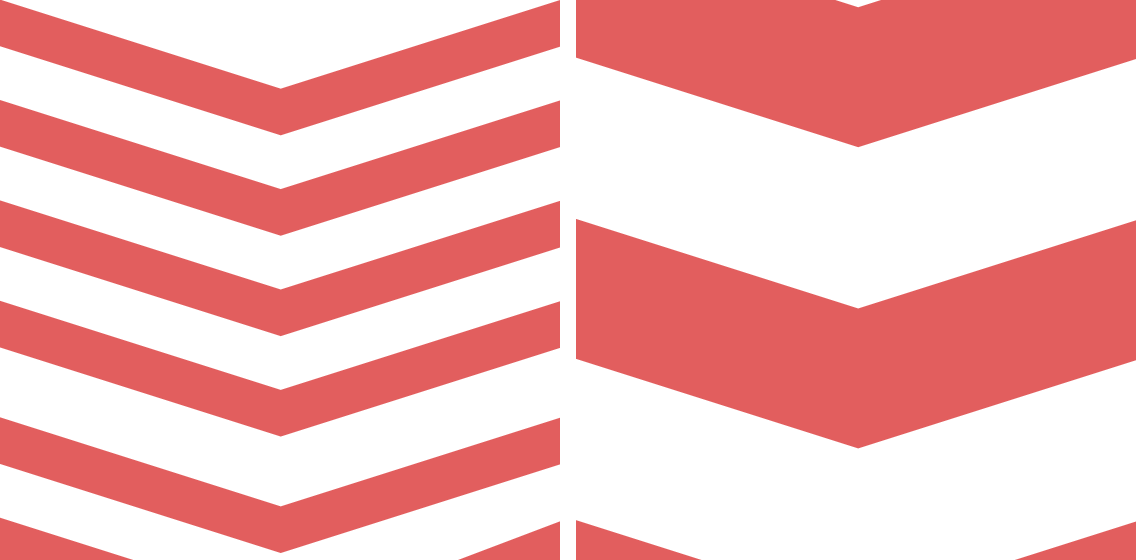
Left, the full canvas; right, a detail of the centre.
Write a WebGL 1 fragment shader that draws this pattern.

```glsl
precision highp float;
// Broad red chevron stripes pointing down on white, with one wider gap near the bottom.

uniform vec2 u_resolution;

#define RED vec3(0.886, 0.367, 0.367)
#define WHITE vec3(1.0)
#define APEX_X 0.5013
#define SLOPE 0.3174
#define FIRST_CENTER 0.2000
#define PERIOD 0.1793
#define THICKNESS 0.0833
#define GAP_START 0.84
#define GAP_EXTRA 0.0287
#define LAST_BAND 5.0
#define LAST_SLOPE 0.379
#define LAST_DROP 0.0057

// Vertical position measured along the fold, growing downward.
float foldDepth(vec2 p) {
    float depth = 1.0 - p.y + SLOPE * abs(p.x - APEX_X);
    return depth - GAP_EXTRA * step(GAP_START, depth);
}

// Signed distance to the nearest stripe, negative inside.
float stripeDistance(vec2 p) {
    float offset = foldDepth(p) - FIRST_CENTER;
    float band = max(floor(offset / PERIOD + 0.5), 0.0);

    // The right arm of the last stripe sits lower and is steeper.
    float isLastArm = step(LAST_BAND, band) * step(APEX_X, p.x);
    float sag = LAST_DROP + (LAST_SLOPE - SLOPE) * (1.0 - p.x);
    float fromCenter = offset - band * PERIOD - isLastArm * sag;

    float slope = mix(SLOPE, LAST_SLOPE, isLastArm);
    return (abs(fromCenter) - 0.5 * THICKNESS) / sqrt(1.0 + slope * slope);
}

void main() {
    vec2 p = gl_FragCoord.xy / u_resolution;
    float pixel = 1.0 / min(u_resolution.x, u_resolution.y);
    float ink = clamp(0.5 - stripeDistance(p) / pixel, 0.0, 1.0);
    gl_FragColor = vec4(mix(WHITE, RED, ink), 1.0);
}
```
